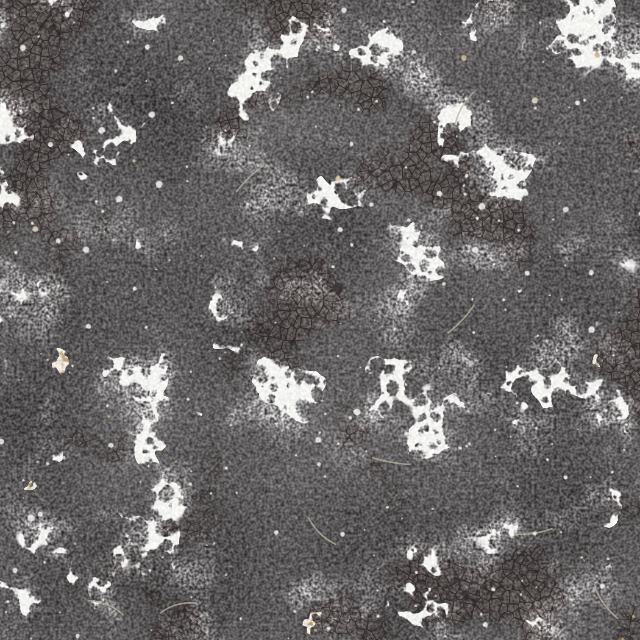
A WebGL 2 fragment shader for this texture:

```glsl
#version 300 es
precision highp float;
// Weathered dark ground with eaten white crusts, pale dust, fine cracks and scattered grit.

#define BASE_COLOR vec3(0.358, 0.350, 0.353)
#define CRUST_COLOR vec3(0.955, 0.955, 0.945)
#define CRACK_COLOR vec3(0.170, 0.150, 0.145)
#define CRUST_SCALE 7.5
#define CRUST_LEVEL 0.235
#define CRACK_SCALE 64.0
#define GRAIN_SCALE 230.0
#define GRAIN_AMOUNT 0.21
#define DUST_AMOUNT 0.30

uniform vec2 u_resolution;
out vec4 fragColor;

// Integer hash of a lattice cell, two values in 0..1
vec2 hash2(vec2 cell) {
    uvec2 v = uvec2(ivec2(cell)) * 1664525u + 1013904223u;
    v.x += v.y * 1664525u;
    v.y += v.x * 1664525u;
    v ^= v >> 16;
    v.x += v.y * 1664525u;
    v.y += v.x * 1664525u;
    v ^= v >> 16;
    return vec2(v & 65535u) / 65535.0;
}

float cornerSlope(vec2 cell, vec2 offset) {
    float angle = 6.28319 * hash2(cell).x;
    return dot(vec2(cos(angle), sin(angle)), offset);
}

float gradientNoise(vec2 p) {
    vec2 i = floor(p), f = fract(p);
    vec2 u = f * f * f * (f * (f * 6.0 - 15.0) + 10.0);
    vec2 e = vec2(1.0, 0.0);
    float low = mix(cornerSlope(i, f), cornerSlope(i + e.xy, f - e.xy), u.x);
    float high = mix(cornerSlope(i + e.yx, f - e.yx), cornerSlope(i + e.xx, f - e.xx), u.x);
    return mix(low, high, u.y);
}

float fbm(vec2 p) {
    float sum = 0.0, amplitude = 1.0;
    for (int i = 0; i < 4; i++) {
        sum += amplitude * gradientNoise(p);
        p = mat2(1.6, 1.2, -1.2, 1.6) * p + 17.3;
        amplitude *= 0.5;
    }
    return sum;
}

// Signed distance to randomly sized discs, in cell units
float discs(vec2 p, float maxRadius) {
    vec2 home = floor(p);
    float nearest = 2.0;
    for (int y = -1; y <= 1; y++)
    for (int x = -1; x <= 1; x++) {
        vec2 cell = home + vec2(x, y);
        float radius = maxRadius * hash2(cell + 91.0).x;
        nearest = min(nearest, length(cell + hash2(cell) - p) - radius);
    }
    return nearest;
}

// Gap between the two nearest cell points: small along cracks
float cellGap(vec2 p) {
    vec2 home = floor(p);
    float first = 4.0, second = 4.0;
    for (int y = -1; y <= 1; y++)
    for (int x = -1; x <= 1; x++) {
        vec2 cell = home + vec2(x, y);
        float d = length(cell + hash2(cell) - p);
        second = min(second, max(first, d));
        first = min(first, d);
    }
    return second - first;
}

// Scattered stones: x is coverage, y a random tone
vec2 scatter(vec2 p, float scale, float chance, float size, float pixel) {
    vec2 home = floor(p * scale), result = vec2(0.0);
    for (int y = -1; y <= 1; y++)
    for (int x = -1; x <= 1; x++) {
        vec2 cell = home + vec2(x, y), pick = hash2(cell + 57.0);
        if (pick.x > chance) continue;
        float d = length((cell + hash2(cell)) / scale - p) - size * (0.5 + pick.y);
        float cover = 1.0 - smoothstep(-pixel, pixel, d);
        if (cover > result.x) result = vec2(cover, pick.x / chance);
    }
    return result;
}

// Thin bent strand kept inside its own cell
float fibre(vec2 p, float scale, float chance, float pixel) {
    vec2 cell = floor(p * scale), pick = hash2(cell + 23.0);
    if (pick.x > chance) return 0.0;
    float angle = 6.28319 * pick.y;
    vec2 q = mat2(cos(angle), sin(angle), -sin(angle), cos(angle)) * (fract(p * scale) - 0.5);
    q.y += (hash2(cell).x - 0.5) * 1.6 * q.x * q.x;
    float d = length(vec2(max(abs(q.x) - 0.26, 0.0), q.y)) / scale;
    return 1.0 - smoothstep(0.0004, 0.0006 + pixel, d);
}

void main() {
    float unit = min(u_resolution.x, u_resolution.y), pixel = 1.0 / unit;
    vec2 p = gl_FragCoord.xy / unit;
    vec2 wobble = vec2(gradientNoise(p * 22.0), gradientNoise(p * 22.0 + 40.5));
    vec2 warped = p + 0.012 * wobble;

    // Ground tone and grain
    float fine = gradientNoise(p * GRAIN_SCALE);
    float coarse = gradientNoise(p * GRAIN_SCALE * 0.52 + 9.7);
    float grain = fine + 0.6 * coarse;
    float specks = smoothstep(0.28, 0.55, gradientNoise(p * GRAIN_SCALE * 0.8 + 31.4));
    vec3 color = BASE_COLOR + 0.09 * fbm(p * 4.0 + 3.1) + GRAIN_AMOUNT * grain;

    // Cracked, browner areas
    float cracked = smoothstep(0.12, 0.34, fbm(p * 5.0 + 63.2));
    float crack = 1.0 - smoothstep(0.03, 0.17, cellGap((p + 0.003 * wobble) * CRACK_SCALE));
    color *= mix(vec3(1.0), vec3(0.93, 0.89, 0.87), cracked);
    color = mix(color, CRACK_COLOR, 0.8 * crack * cracked);

    // Pale dust, thickest around the crusts
    float field = fbm(warped * CRUST_SCALE + 12.6);
    float dust = smoothstep(-0.05, 0.5, 0.6 * field + 0.5 * fbm(p * 9.0 + 81.7));
    color += DUST_AMOUNT * dust * (0.75 + 1.2 * grain) + specks * (0.09 + 0.2 * dust);

    // White crusts with round bites, larger and denser near the rim
    float depth = field - CRUST_LEVEL;
    float bites = min(discs(warped * 18.0, 0.55 - 0.8 * depth) / 18.0,
                      discs(warped * 50.0, max(0.8 - 1.5 * depth, 0.1)) / 50.0);
    float softness = mix(0.025, 0.13, smoothstep(0.0, 0.4, gradientNoise(p * 6.0 + 5.5)));
    float crust = smoothstep(0.0, softness, depth) * smoothstep(-0.0008, 0.0022 + pixel, bites + 0.002 * grain);
    color = mix(color, CRUST_COLOR + 0.07 * grain, crust);

    // Strands, grit and a few crumbly lumps
    color = mix(color, vec3(0.74, 0.70, 0.62), 0.75 * fibre(p, 9.0, 0.1, pixel));
    vec2 ragged = p + 0.0012 * vec2(coarse, fine);
    vec2 dots = scatter(ragged, 40.0, 0.12, 0.0017, pixel);
    vec2 stones = scatter(ragged, 16.0, 0.25, 0.0036, pixel);
    vec2 lumps = scatter(p + 0.022 * vec2(gradientNoise(p * 75.0), gradientNoise(p * 75.0 + 8.3)), 4.0, 0.16, 0.012, pixel);
    vec2 grit = stones.x > dots.x ? stones : dots;
    vec3 gritColor = mix(vec3(0.92, 0.92, 0.90), vec3(0.76, 0.63, 0.43), smoothstep(0.82, 1.0, grit.y));
    vec3 lumpColor = mix(vec3(0.93, 0.91, 0.86), vec3(0.74, 0.62, 0.46), smoothstep(0.0, 0.4, gradientNoise(p * 95.0)));
    color = mix(color, lumpColor + 0.15 * grain, lumps.x);
    color = mix(color, gritColor + 0.08 * grain, 0.92 * grit.x);

    fragColor = vec4(clamp(color, 0.0, 1.0), 1.0);
}
```
